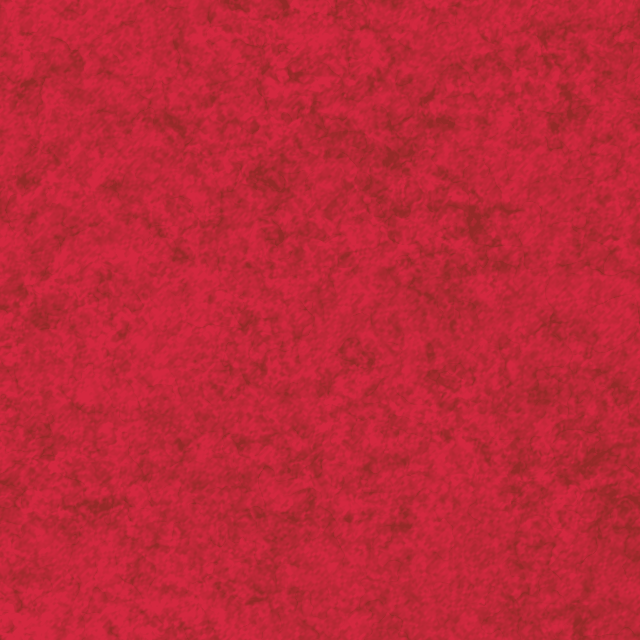
A Shadertoy shader for this texture:

```glsl
// Crimson mottled paper: curled, petal-like creases over speckled dye.
// Warped noise contours form the creases, layered noise forms the mottling,
// and a fine diagonal grain roughens the surface.

const vec3 DARK_RED  = vec3(0.62, 0.160, 0.168);
const vec3 LIGHT_RED = vec3(0.83, 0.155, 0.252);

float hash(vec2 cell) {
    vec3 h = fract(vec3(cell.xyx) * 0.1031);
    h += dot(h, h.yzx + 33.33);
    return fract((h.x + h.y) * h.z);
}

float noise(vec2 p) {
    vec2 cell = floor(p);
    vec2 f = fract(p);
    f = f * f * f * (f * (f * 6.0 - 15.0) + 10.0);
    float low  = mix(hash(cell), hash(cell + vec2(1, 0)), f.x);
    float high = mix(hash(cell + vec2(0, 1)), hash(cell + vec2(1, 1)), f.x);
    return mix(low, high, f.y);
}

// Layered noise, rotated per octave to hide the lattice
float fbm(vec2 p, int octaves, float gain) {
    mat2 turn = mat2(0.8, 0.6, -0.6, 0.8);
    float sum = 0.0, weight = 0.5, total = 0.0;
    for (int i = 0; i < octaves; i++) {
        sum += weight * noise(p);
        total += weight;
        weight *= gain;
        p = turn * p * 2.03 + 17.3;
    }
    return sum / total;
}

vec2 warp(vec2 p, float scale, float amount) {
    vec2 bend = vec2(fbm(p * scale + 3.1, 3, 0.6), fbm(p * scale + 41.7, 3, 0.6));
    return p + amount * (bend - 0.5);
}

// Contour line that is crisp on one side and fades out on the other
float crease(vec2 p, float scale, float seed) {
    vec2 curled = warp(p + seed, scale * 0.8, 1.6 / scale);
    float side = noise(curled * scale + seed) - 0.5;
    float line = exp(-abs(side) * (side > 0.0 ? 32.0 : 10.0));
    float patches = smoothstep(0.3, 0.62, fbm(p * scale * 0.8 + seed * 5.0, 2, 0.6));
    return line * patches;
}

// Fine grain stretched along a diagonal
float grain(vec2 p) {
    vec2 diagonal = vec2(p.x + p.y, p.y - p.x) * 0.7071;
    return noise(diagonal * vec2(170.0, 250.0)) - 0.5;
}

void mainImage(out vec4 fragColor, in vec2 fragCoord) {
    vec2 p = fragCoord / iResolution.y;
    vec2 uv = fragCoord / iResolution.xy;

    // Broad light: brighter on the left, with faint clouds
    float tone = 0.705 + 0.20 * (0.5 - uv.x);
    tone += 0.22 * (fbm(p * 4.0 + 8.0, 2, 0.6) - 0.5);

    // Speckled dye, stronger and darker in rough patches
    float roughness = smoothstep(0.3, 0.7, fbm(p * 8.0 + 60.0, 3, 0.6));
    float speckle = fbm(warp(p, 30.0, 0.025) * 52.0, 3, 0.85) - 0.5;
    tone += speckle * mix(0.75, 1.6, roughness) - 0.10 * (roughness - 0.5);

    // Creases at three sizes, broken up by the speckle
    float folds = 0.42 * crease(p, 12.0, 2.0)
                + 0.50 * crease(p, 20.0, 7.0)
                + 0.42 * crease(p, 36.0, 13.0);
    tone -= folds * (0.9 - 1.2 * speckle);

    tone += 0.58 * grain(p);

    vec3 color = mix(DARK_RED, LIGHT_RED, clamp(tone, -0.15, 1.0));
    fragColor = vec4(color, 1.0);
}
```
